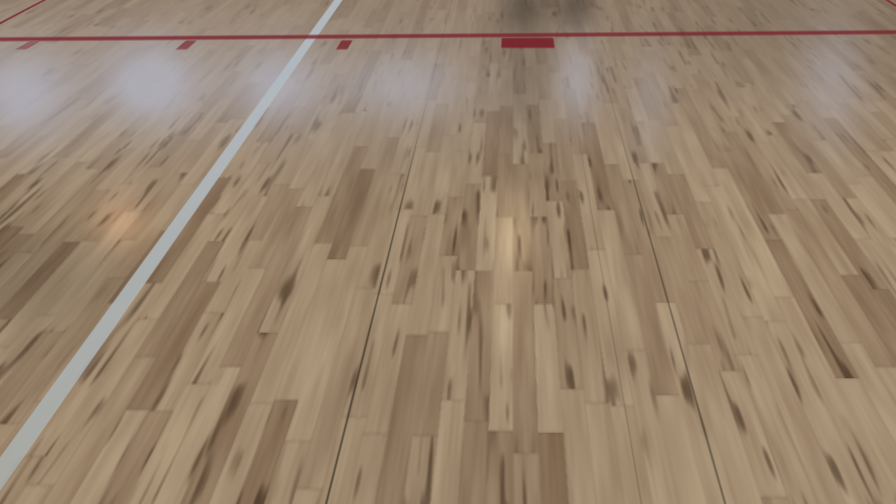
Give the GLSL for this texture, as a WebGL 1 fragment shader.

```glsl
precision highp float;
// A varnished maple sports floor seen in perspective: planks run to a vanishing
// point above the frame, with painted court lines and soft window reflections.
// Planks are hashed cells on the floor plane; grain is stretched value noise.
uniform vec2 u_resolution;

float hash(vec2 p) {
  vec3 q = fract(vec3(p.xyx) * 0.1031);
  q += dot(q, q.yzx + 33.33);
  return fract((q.x + q.y) * q.z);
}

float noise(vec2 p) {
  vec2 i = floor(p), f = fract(p);
  f = f * f * (3.0 - 2.0 * f);
  return mix(mix(hash(i), hash(i + vec2(1.0, 0.0)), f.x),
             mix(hash(i + vec2(0.0, 1.0)), hash(i + vec2(1.0, 1.0)), f.x), f.y);
}

// Soft band of given half width around a centre
float band(float v, float centre, float halfWidth, float soft) {
  return 1.0 - smoothstep(halfWidth - soft, halfWidth + soft, abs(v - centre));
}

float glow(vec2 p, vec2 centre, vec2 radius) {
  vec2 q = (p - centre) / radius;
  return exp(-dot(q, q));
}

// x: angle around the vanishing point, y: distance along the floor
vec2 toFloor(vec2 p) {
  float depth = max(1.486 - p.y, 0.05);
  return vec2((p.x - 1.0185) / depth, 1.0 / depth);
}

vec3 planks(vec2 f) {
  float row = floor(f.x / 0.037);
  float across = fract(f.x / 0.037);
  float plankLength = mix(0.13, 0.30, hash(vec2(row, 3.0)));
  float along = f.y / plankLength + 9.0 * hash(vec2(row, 7.0));
  vec2 id = vec2(row, floor(along));

  // Tone of each plank, then fine grain and broad figure
  float shade = hash(id + 11.0);
  float tone = 0.92 - 0.72 * shade * shade * shade;
  vec2 shift = id * 17.3;
  float grain = noise(f * vec2(230.0, 24.0) + shift);
  float figure = noise(f * vec2(60.0, 14.0) + shift.yx);
  tone += 0.24 * (grain - 0.5) + 0.42 * (figure - 0.5);
  vec3 col = mix(vec3(0.475, 0.38, 0.292), vec3(0.65, 0.566, 0.46), tone);

  // Short mineral flecks, clustered on some planks
  float slant = (hash(id + 5.0) - 0.5) * 0.14;
  float fleck = noise(vec2((f.x + slant * f.y) * 125.0, f.y * 21.0) + id * 31.7);
  float cluster = smoothstep(0.35, 0.7, noise(f * vec2(26.0, 8.0) + shift));
  fleck = smoothstep(0.60, 0.95, fleck) * cluster * step(0.35, hash(id + 41.0));
  col *= 1.0 - fleck * vec3(0.36, 0.40, 0.43);

  // Faint joints between planks and butt ends
  float edge = min(across, 1.0 - across);
  float endGap = min(fract(along), 1.0 - fract(along)) * plankLength;
  col *= 1.0 - 0.08 * hash(vec2(row, 19.0)) * (1.0 - smoothstep(0.0, 0.08, edge));
  col *= 1.0 - 0.05 * (1.0 - smoothstep(0.0, 0.004, endGap));
  return col;
}

void main() {
  float px = 1.0 / u_resolution.y;
  vec2 p = gl_FragCoord.xy * px;
  vec2 f = toFloor(p);
  float blur = 0.0035;
  float soft = max(0.0025, px) * f.y;

  // Supersampled wood
  vec3 col = vec3(0.0);
  for (int j = -1; j <= 1; j++) {
    for (int i = -1; i <= 1; i++) {
      col += planks(toFloor(p + vec2(float(i), float(j)) * blur * 0.5)) / 9.0;
    }
  }

  // Open seams
  float seam = band(f.x, -0.25, 0.0015, soft) + 0.75 * band(f.x, 0.283, 0.0015, soft)
             + 0.35 * band(f.x, 0.171, 0.001, soft);
  col *= 1.0 - 0.48 * seam * (1.0 - 0.6 * smoothstep(0.55, 0.8, p.y));

  // Haze with distance and uneven shading
  float far = smoothstep(0.5, 1.0, p.y);
  col = mix(col, vec3(0.55, 0.48, 0.42), 0.55 * far);
  col *= 0.97 + 0.06 * noise(p * 2.6 + 4.0);
  col *= 1.0 - 0.13 * glow(p, vec2(0.05, 0.46), vec2(0.25, 0.12));
  col *= 1.0 - 0.10 * glow(p, vec2(1.6, 0.95), vec2(0.35, 0.12));
  col *= 1.0 - 0.32 * glow(p, vec2(1.04, 0.985), vec2(0.045, 0.05));
  col *= 1.0 - 0.32 * glow(p, vec2(1.14, 0.985), vec2(0.045, 0.05));
  col *= 1.0 - 0.16 * glow(p, vec2(1.04, 0.85), vec2(0.06, 0.12));

  // Cool window reflections
  float window = 0.72 * glow(p, vec2(0.04, 0.81), vec2(0.11, 0.10))
    + 0.78 * glow(p, vec2(0.30, 0.835), vec2(0.10, 0.085))
    + 0.62 * glow(p, vec2(0.55, 0.83), vec2(0.09, 0.08))
    + 0.52 * glow(p, vec2(0.80, 0.83), vec2(0.12, 0.07))
    + 0.55 * glow(p, vec2(1.145, 0.84), vec2(0.045, 0.085))
    + 0.30 * glow(p, vec2(1.29, 0.80), vec2(0.04, 0.10))
    + 0.45 * glow(p, vec2(1.65, 0.84), vec2(0.07, 0.12))
    + 0.22 * glow(p, vec2(0.35, 0.84), vec2(0.65, 0.16));
  col = mix(col, vec3(0.69, 0.69, 0.735), min(window, 0.88));

  // Warm lamp reflections
  col += vec3(0.17, 0.16, 0.125) * glow(p, vec2(1.02, 0.53), vec2(0.038, 0.085));
  col += vec3(0.06, 0.057, 0.05) * glow(p, vec2(1.01, 0.37), vec2(0.05, 0.09));
  col += vec3(0.12, 0.07, 0.04) * glow(p, vec2(0.24, 0.56), vec2(0.055, 0.05));

  // White sideline
  vec3 white = mix(vec3(0.66, 0.67, 0.65), vec3(0.70, 0.74, 0.775), p.y);
  col = mix(col, white, 0.92 * band(f.x, -0.714, 0.017, soft));

  // Red crossline, its ticks, centre block and far corner lines
  float red = 0.80 * band(p.y, 0.922 + 0.008 * p.x, 0.0037, 0.0028);
  float tickRow = band(p.y, 0.911, 0.009, 0.003);
  for (int i = 0; i < 3; i++) {
    float strength = 0.45 + 0.18 * float(i);
    red = max(red, strength * tickRow * band(f.x, -1.673 + 0.545 * float(i), 0.019, soft));
  }
  red = max(red, 0.93 * band(p.y, 0.915, 0.010, 0.003) * band(f.x, 0.05, 0.091, soft));
  red = max(red, 0.75 * band(f.x, -1.914, 0.008, soft));
  red = max(red, 0.75 * band(f.x, 1.526, 0.008, soft));
  col = mix(col, vec3(0.47, 0.14, 0.175), red);

  gl_FragColor = vec4(col, 1.0);
}
```
